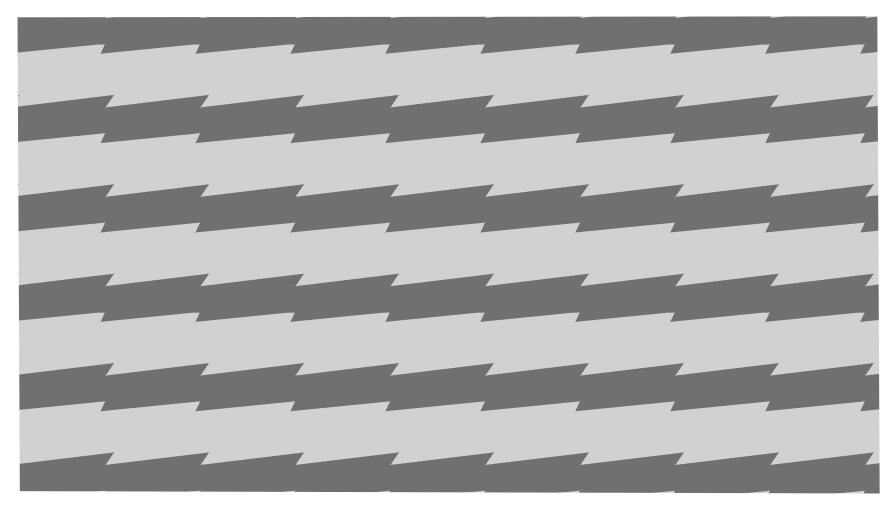
Give the GLSL for this pattern, as a Shadertoy shader.

```glsl
const vec3 PAPER = vec3(1.0);
const vec3 LIGHT_GREY = vec3(0.82);
const vec3 DARK_GREY = vec3(0.44);

const vec2 PITCH = vec2(0.1785, 0.1680); // tooth width, band spacing
const float ROW_START = 0.022;

// Signed distance to the line a-b, negative on its right-hand side
float halfPlane(vec2 p, vec2 a, vec2 b) {
    vec2 along = normalize(b - a);
    return dot(p - a, vec2(-along.y, along.x));
}

// Convex quad with corners in clockwise order
float quad(vec2 p, vec2 a, vec2 b, vec2 c, vec2 d) {
    return max(max(halfPlane(p, a, b), halfPlane(p, b, c)),
               max(halfPlane(p, c, d), halfPlane(p, d, a)));
}

// Region under a sawtooth whose steps overhang to the right by lean * rise
float underSaw(vec2 p, float width, float rise, float lean) {
    float u = p.x - lean * p.y;
    float slope = rise / width;
    float tooth = floor(u / width);
    float rampScale = length(vec2(slope, 1.0 + slope * lean));
    float stepScale = length(vec2(1.0, lean));
    float dist = 1e3;
    for (int i = -1; i <= 1; i++) {
        float start = (tooth + float(i)) * width;
        float ramp = (p.y - slope * (u - start)) / rampScale;
        float stepEdge = (u - start - width) / stepScale;
        dist = min(dist, max(ramp, stepEdge));
    }
    return dist;
}

// Dark band between two sawtooth edges, repeated upwards
float bands(vec2 p, vec2 pitch) {
    float row = floor((p.y - ROW_START) / pitch.y);
    p.y -= row * pitch.y;

    float upper = underSaw(p - vec2(0.0200, 0.1261), pitch.x, 0.0235, 0.68);

    // Every third row has its lower notches trimmed flat
    vec2 q = p - vec2(0.0105, 0.0590);
    float rise = 0.0186;
    float lower = underSaw(q, pitch.x, rise, 0.465);
    float trim = mod(row, 3.0) == 2.0 ? 0.93 : 1.0;
    lower = max(lower, q.y - rise * trim);

    return max(upper, -lower);
}

float coverage(float dist, float pixel) {
    return clamp(0.5 - dist / pixel, 0.0, 1.0);
}

void mainImage(out vec4 fragColor, in vec2 fragCoord) {
    float pixel = 1.0 / iResolution.y;
    vec2 p = fragCoord * pixel;

    // Slightly skewed panel on white
    float panel = quad(p, vec2(0.0329, 0.9675), vec2(1.6491, 0.9693),
                          vec2(1.6535, 0.0724), vec2(0.0373, 0.0768));

    vec3 color = mix(LIGHT_GREY, DARK_GREY, coverage(bands(p, PITCH), pixel));
    color = mix(PAPER, color, coverage(panel, pixel));
    fragColor = vec4(color, 1.0);
}
```
